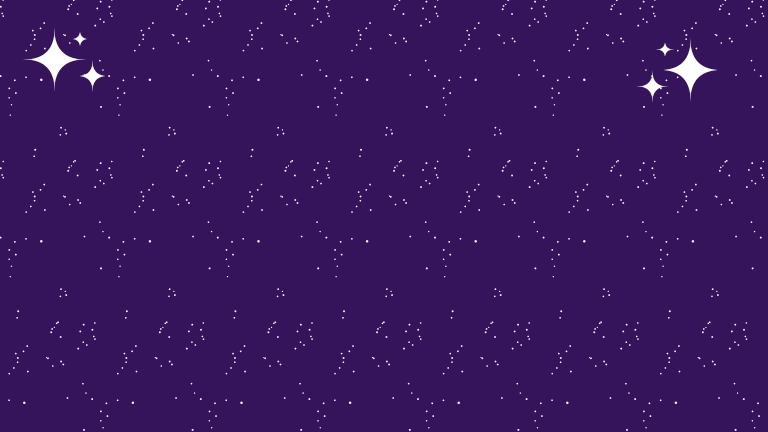
This background is drawn by a WebGL 1 fragment shader. Its source:

```glsl
precision mediump float;
// Purple night sky with repeating clusters of tiny stars and two groups of sparkles.

uniform vec2 u_resolution;

const vec2 TILE = vec2(108.6, 161.5);

float hash(float n) {
  return fract(sin(n * 12.99) * 437.58);
}

// Coverage of a signed distance, softened over one pixel.
float fill(float dist, float pixel) {
  return clamp(0.5 - dist / pixel, 0.0, 1.0);
}

// Round star repeated once in every tile.
float dot2d(vec2 p, vec2 center, float radius, float pixel) {
  vec2 d = p - center;
  d -= TILE * floor(d / TILE + 0.5);
  return fill(length(d) - radius, pixel);
}

// Stars scattered in a box: rows are stratified, columns are random.
float cluster(vec2 p, vec2 corner, vec2 size, float count, float seed, float pixel) {
  float light = 0.0;
  for (int i = 0; i < 10; i++) {
    float n = float(i);
    if (n >= count) break;
    float key = seed * 17.0 + n;
    vec2 spot = vec2(hash(key + 0.3), (n + hash(key + 5.7)) / count);
    float radius = mix(0.55, 0.95, sqrt(hash(key + 9.1)));
    light = max(light, dot2d(p, corner + size * spot, radius, pixel));
  }
  return light;
}

// Concave four-pointed star, with its distance estimated from the gradient.
float sparkle(vec2 p, float reach, float pixel) {
  vec2 a = max(abs(p), 0.2);
  float f = sqrt(a.x) + sqrt(a.y) - sqrt(reach);
  return fill(f / (0.5 * sqrt(1.0 / a.x + 1.0 / a.y)), pixel);
}

// One large sparkle with two small companions.
float sparkleGroup(vec2 p, float pixel) {
  float light = sparkle(p, 31.0, pixel);
  light = max(light, sparkle(p - vec2(25.5, -20.5), 9.0, pixel));
  return max(light, sparkle(p - vec2(38.0, 16.5), 15.5, pixel));
}

void main() {
  // The canvas is 432 units high, measured down from the top.
  float pixel = 432.0 / u_resolution.y;
  vec2 p = vec2(gl_FragCoord.x, u_resolution.y - gl_FragCoord.y) * pixel;

  // The lowest row of tiles is shifted sideways.
  vec2 q = p + vec2(17.0 * step(308.0, p.y), 0.0);

  // Dense upper band of each tile
  float light = cluster(q, vec2(62.0, 158.0), vec2(16.0, 18.0), 6.0, 1.0, pixel);
  light = max(light, cluster(q, vec2(94.0, 159.0), vec2(31.0, 30.0), 9.0, 2.0, pixel));
  light = max(light, cluster(q, vec2(134.0, 184.0), vec2(20.0, 30.0), 8.0, 3.0, pixel));
  light = max(light, cluster(q, vec2(61.0, 194.0), vec2(23.0, 13.0), 5.0, 4.0, pixel));

  // Sparse lower band
  light = max(light, cluster(q, vec2(95.0, 221.0), vec2(31.0, 58.0), 10.0, 5.0, pixel));
  light = max(light, cluster(q, vec2(58.5, 288.0), vec2(8.5, 10.0), 4.0, 6.0, pixel));
  light = max(light, cluster(q, vec2(138.0, 143.0), vec2(8.0, 17.0), 2.0, 7.0, pixel));
  light = max(light, cluster(q, vec2(82.0, 232.0), vec2(64.0, 12.0), 2.0, 8.0, pixel));
  light = max(light, dot2d(q, vec2(41.3, 241.3), 1.2, pixel));

  // Sparkle groups mirrored on the two sides
  float sparkles = sparkleGroup(p - vec2(54.5, 59.5), pixel);
  sparkles = max(sparkles, sparkleGroup((p - vec2(690.5, 70.0)) * vec2(-1.0, 1.0), pixel));

  vec3 color = mix(vec3(0.21, 0.08, 0.36), vec3(1.0, 0.93, 0.97), light);
  gl_FragColor = vec4(mix(color, vec3(1.0), sparkles), 1.0);
}
```
